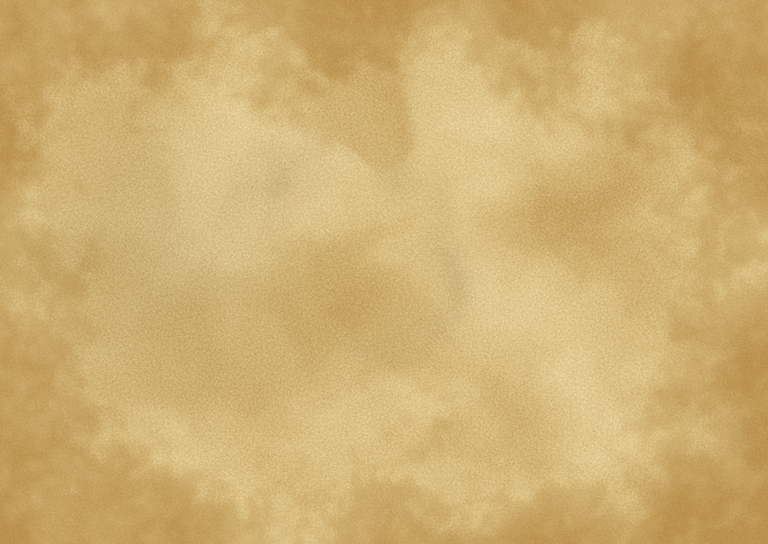
This texture is drawn by a Shadertoy shader. Its source:

```glsl
// Aged parchment: warped gradient-noise clouds between ochre and cream,
// a mottled brown border, a few soft stains with frayed rims, grey water
// marks and a fine paper grain. Lengths are in canvas heights.

#define OCHRE vec3(0.735, 0.575, 0.310)
#define CREAM vec3(0.890, 0.800, 0.575)
#define WATER_GREY vec3(0.745, 0.660, 0.445)
#define BASE_TONE 0.69
#define CLOUD_SCALE 2.9
#define CLOUD_DEPTH 0.88
#define BORDER_WIDTH 0.19
#define BORDER_DEPTH 0.52
#define MOTTLE_SCALE 19.0
#define STAIN_DEPTH 0.38
#define GRAIN_SCALE 290.0
#define GRAIN_DEPTH 0.37

const mat2 TURN = mat2(0.8, 0.6, -0.6, 0.8);

// Random unit gradient for a lattice cell
vec2 cellGradient(vec2 cell) {
    uvec2 q = uvec2(ivec2(cell) + 4096);
    uint h = q.x * 73856093u ^ q.y * 19349663u;
    h = (h ^ (h >> 15)) * 2246822519u;
    h = (h ^ (h >> 13)) * 3266489917u;
    h ^= h >> 16;
    float angle = float(h & 65535u) / 65536.0 * 6.28319;
    return vec2(cos(angle), sin(angle));
}

float gradientNoise(vec2 p) {
    vec2 i = floor(p), f = p - i;
    vec2 u = f * f * f * (f * (f * 6.0 - 15.0) + 10.0);
    vec2 right = vec2(1, 0), up = vec2(0, 1);
    float bottom = mix(dot(cellGradient(i), f),
                       dot(cellGradient(i + right), f - right), u.x);
    float top = mix(dot(cellGradient(i + up), f - up),
                    dot(cellGradient(i + 1.0), f - 1.0), u.x);
    return mix(bottom, top, u.y);
}

float fbm(vec2 p) {
    float sum = 0.0, amplitude = 0.6;
    for (int octave = 0; octave < 6; octave++) {
        sum += amplitude * gradientNoise(p);
        p = TURN * p * 2.03 + 11.7;
        amplitude *= 0.5;
    }
    return sum;
}

// Soft elliptical spot, 1 at its centre
float spot(vec2 p, vec2 centre, vec2 radius) {
    vec2 d = (p - centre) / radius;
    return exp(-dot(d, d));
}

// Distance inwards from the rounded canvas border
float borderDistance(vec2 p, vec2 size) {
    float corner = 0.36;
    vec2 q = abs(p - 0.5 * size) - 0.5 * size + corner;
    return corner - length(max(q, 0.0)) - min(max(q.x, q.y), 0.0);
}

void mainImage(out vec4 fragColor, in vec2 fragCoord) {
    vec2 size = vec2(iResolution.x / iResolution.y, 1.0);
    vec2 p = fragCoord / iResolution.y;
    vec2 warp = vec2(fbm(p * 4.0 + 3.1), fbm(p * 4.0 + 27.4));
    vec2 w = p + 0.16 * warp;

    // Broad clouds
    float tone = BASE_TONE + CLOUD_DEPTH * fbm(w * CLOUD_SCALE + 8.3);

    // Broken, mottled dark border
    float mottle = gradientNoise(p * MOTTLE_SCALE)
                 + 0.7 * gradientNoise(TURN * p * MOTTLE_SCALE * 2.1 + 5.0);
    float inset = borderDistance(p, size)
                + 0.30 * fbm(p * 4.5 + 41.0) + 0.11 * mottle;
    float border = 1.0 - smoothstep(-0.01, BORDER_WIDTH, inset);
    tone -= BORDER_DEPTH * border * (1.0 + 0.45 * mottle);

    // Frayed stain at the top, soft stains and pale patches below it
    float frayed = spot(w, vec2(0.63, 0.82), vec2(0.17, 0.11)) + 0.5 * warp.y;
    tone -= 0.65 * STAIN_DEPTH * smoothstep(0.36, 0.60, frayed);
    float stains = 0.7 * spot(w, vec2(1.00, 0.63), vec2(0.10, 0.08))
                 + 0.4 * spot(w, vec2(0.61, 0.46), vec2(0.17, 0.10))
                 + 0.4 * spot(w, vec2(1.03, 0.27), vec2(0.14, 0.12));
    float pale = 0.5 * spot(w, vec2(0.62, 0.61), vec2(0.16, 0.09))
               + 0.7 * spot(w, vec2(0.77, 0.25), vec2(0.10, 0.07))
               + 0.7 * spot(w, vec2(1.26, 0.36), vec2(0.07, 0.06))
               + 0.5 * spot(w, vec2(1.00, 0.43), vec2(0.26, 0.13));
    tone += STAIN_DEPTH * (pale - stains);

    // Grey haze on the left and a broken water ring near the middle
    float haze = spot(w, vec2(0.29, 0.52), vec2(0.24, 0.22));
    float ringOffset = (length(w - vec2(0.65, 0.55)) - 0.195) / 0.042;
    float ring = exp(-ringOffset * ringOffset)
               * smoothstep(-0.25, 0.25, fbm(p * 3.5 + 19.0));
    float grey = clamp(0.40 * haze + 0.40 * ring, 0.0, 0.6);

    // Fine grain, weaker in the soaked border
    float grain = gradientNoise(TURN * p * GRAIN_SCALE)
                + 0.6 * gradientNoise(p * TURN * GRAIN_SCALE * 0.71 + 7.0);
    float grainTone = GRAIN_DEPTH * grain * (1.0 - 0.5 * border);

    vec3 paper = mix(OCHRE, CREAM, clamp(tone, 0.0, 1.0));
    paper = mix(paper, WATER_GREY, grey);
    paper += (CREAM - OCHRE) * grainTone;
    fragColor = vec4(paper, 1.0);
}
```
